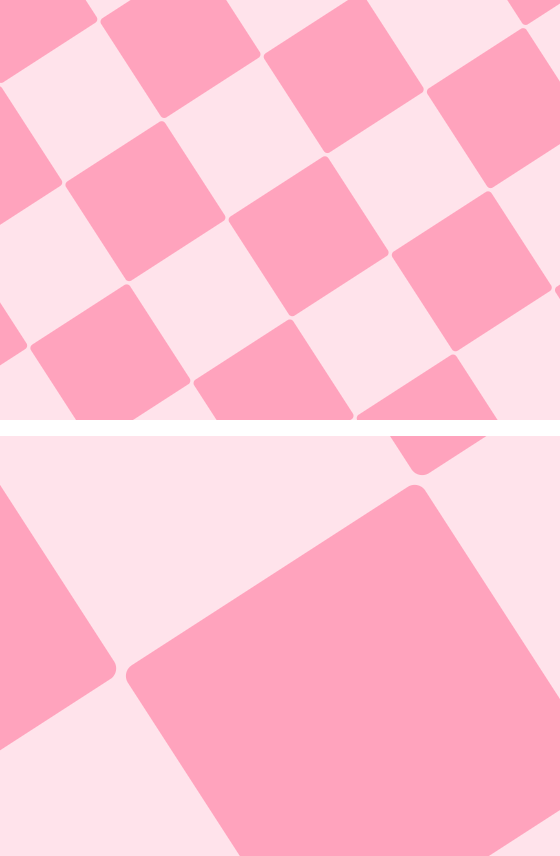
Top: the whole. Bottom: its middle third, enlarged.
Write a Shadertoy shader that draws this pattern.

```glsl
// Tilted checkerboard of softly rounded pink squares on a pale pink ground.

const vec3  GROUND_COLOR  = vec3(1.00, 0.89, 0.92);
const vec3  SQUARE_COLOR  = vec3(1.00, 0.64, 0.74);
const float CELL_SIZE     = 0.281;                   // side of a square, in canvas heights
const float TILT          = 0.5737;                  // counterclockwise, in radians
const vec2  BOARD_CENTER  = vec2(0.0681, -0.0625);   // offset from the canvas center
const float CORNER_RADIUS = 0.036;                   // in cells

mat2 rotation(float angle) {
    float c = cos(angle), s = sin(angle);
    return mat2(c, s, -s, c);
}

float roundedBox(vec2 p, vec2 halfSize, float radius) {
    vec2 q = abs(p) - halfSize + radius;
    return length(max(q, 0.0)) + min(max(q.x, q.y), 0.0) - radius;
}

// Distance to unit squares repeated every two cells
float squareLattice(vec2 p) {
    vec2 local = mod(p + 1.0, 2.0) - 1.0;
    return roundedBox(local, vec2(0.5), CORNER_RADIUS);
}

// Two interleaved lattices form the checkerboard
float checkerDistance(vec2 p) {
    return min(squareLattice(p), squareLattice(p + 1.0));
}

void mainImage(out vec4 fragColor, in vec2 fragCoord) {
    vec2 uv = (fragCoord - 0.5 * iResolution.xy) / iResolution.y;
    vec2 cell = rotation(-TILT) * (uv - BOARD_CENTER) / CELL_SIZE;

    // Edge smoothing about one pixel wide
    float pixel = 1.0 / (iResolution.y * CELL_SIZE);
    float coverage = clamp(0.5 - checkerDistance(cell) / pixel, 0.0, 1.0);

    fragColor = vec4(mix(GROUND_COLOR, SQUARE_COLOR, coverage), 1.0);
}
```
